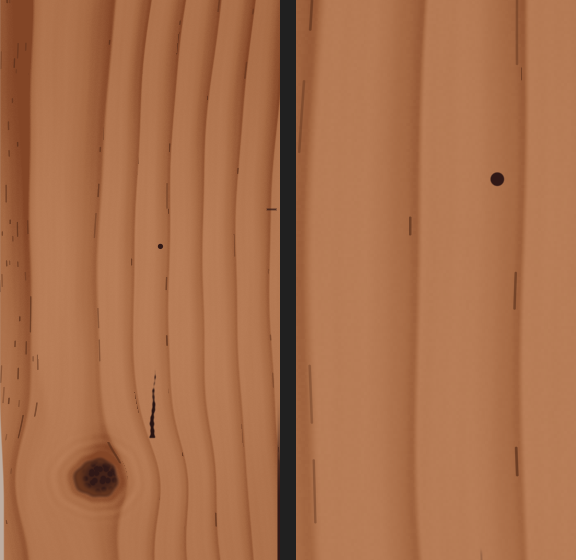
Left: the whole. Right: its middle third, enlarged.
Write a WebGL 2 fragment shader that draws this texture.

```glsl
#version 300 es
precision highp float;
// Varnished softwood board: growth rings run upward and swerve around a knot.
// A warped ring coordinate sets a tone, which is mapped through a colour ramp;
// pores, knot, nail hole and a ragged crack are distance functions on top.
#define RING_WIDTH 0.122
#define RING_CONTRAST 0.50
#define BEND 0.065
#define KNOT_CENTER vec2(0.345, 0.292)
#define KNOT_RADII vec2(0.083, 0.072)
#define KNOT_PUSH 0.15
#define PORE_GRID vec2(72.0, 8.0)
#define PORE_DENSITY 0.34
#define PALE vec3(0.725, 0.495, 0.345)
#define AMBER vec3(0.645, 0.410, 0.262)
#define RUST vec3(0.510, 0.270, 0.150)
#define CHAR vec3(0.190, 0.095, 0.085)

uniform vec2 u_resolution;
out vec4 fragColor;

vec2 hash2(vec2 p) {
    vec3 q = fract(p.xyx * vec3(0.1031, 0.1030, 0.0973));
    q += dot(q, q.yzx + 33.33);
    return fract((q.xx + q.yz) * q.zy);
}

// Distance to the nearest scattered point
float cellular(vec2 p) {
    vec2 id = floor(p);
    float nearest = 2.0;
    for (int j = -1; j <= 1; j++)
        for (int i = -1; i <= 1; i++) {
            vec2 cell = id + vec2(i, j);
            nearest = min(nearest, length(cell + hash2(cell) - p));
        }
    return nearest;
}

float bump(float x, float width) {
    return exp(-x * x / (width * width));
}

// Horizontal position along the rings, bent and pushed aside by the knot
float ringCoord(vec2 p) {
    vec2 d = p - KNOT_CENTER;
    float bend = BEND * (p.y - 1.0) * (p.y - 1.0) * smoothstep(0.08, 0.36, p.x);
    float push = KNOT_PUSH * d.x / (length(d) + 0.1) * bump(d.y, 0.2) * bump(d.x, 0.32);
    float wave = 0.004 * sin(p.y * 5.0 + p.x * 9.0) + 0.002 * sin(p.y * 13.0 - p.x * 17.0);
    return p.x - bend - push + wave;
}

// Short dark dashes along the grain, at most one per cell
float pores(vec2 q, float density, float px) {
    vec2 id = floor(q * PORE_GRID);
    float ink = 0.0;
    for (int j = -1; j <= 1; j++) {
        vec2 cell = id + vec2(0.0, j);
        vec2 h = hash2(cell + 7.0), k = hash2(cell + 91.0);
        vec2 d = abs(q - (cell + vec2(0.25 + 0.5 * h.x, h.y)) / PORE_GRID);
        float halfLength = mix(0.04, 0.36, k.x * k.x) / PORE_GRID.y;
        float dist = length(vec2(d.x, max(d.y - halfLength, 0.0)));
        float dash = 1.0 - smoothstep(0.0006, 0.0012 + px, dist);
        ink = max(ink, dash * step(k.y, density) * (0.4 + 0.6 * h.x));
    }
    return ink;
}

void main() {
    vec2 p = gl_FragCoord.xy / u_resolution * vec2(1.0, 2.0);
    float px = 1.0 / u_resolution.x;
    float u = ringCoord(p);

    // Rings: slow darkening to the right, then a crisp return to pale
    float phase = (u - 0.36) / RING_WIDTH;
    phase *= phase < 0.0 ? 0.5 : 1.0;
    float f = fract(phase);
    float upper = smoothstep(0.2, 1.9, p.y);
    float late = pow(smoothstep(mix(0.5, 0.25, upper), 0.93, f), 1.5);
    late *= 1.0 - smoothstep(0.94, 1.0, f);
    float edgeLine = bump(f - 0.93, 0.05);
    float leftEdge = 0.12 + 0.07 * bump(p.y - 0.42, 0.2);
    float leftBand = 1.0 - smoothstep(leftEdge - 0.02, leftEdge + 0.02, u);

    // Tone: rings, broad light falloff, fine fibres
    float tone = 0.06 + RING_CONTRAST * mix(0.7, 1.1, upper) * late + 0.10 * edgeLine;
    tone += leftBand * mix(0.10, 0.34, smoothstep(0.3, 1.3, p.y));
    tone += 0.24 * smoothstep(1.0, 2.0, p.y) + 0.17 * (1.0 - smoothstep(0.0, 0.8, p.y));
    tone += 0.10 * smoothstep(0.75, 1.0, p.x);
    tone += 0.020 * sin(u * 210.0 + 2.0 * sin(p.y * 4.0)) * sin(u * 87.0 + p.y * 3.0);
    tone += 0.05 * (cellular(vec2(u * 22.0, p.y * 3.0)) - 0.45);
    tone += 0.04 * (hash2(floor(p * 256.0)).x - 0.5);

    // Swirl and flame of dark wood around the knot
    vec2 d = p - KNOT_CENTER;
    float angle = atan(d.y, d.x);
    float r = length(d / KNOT_RADII) + 0.05 * sin(angle * 3.0 + 1.0) + 0.025 * sin(angle * 8.0);
    tone += 0.34 * bump(r - 1.05, 0.35) + 0.09 * sin(r * 13.0) * bump(r - 1.4, 0.7);
    float flame = smoothstep(0.03, 0.08, d.y) * (1.0 - smoothstep(0.08, 0.22, d.y));
    tone += 0.4 * flame * bump(d.x - 0.02, 0.055);
    tone = clamp(tone, 0.0, 1.0);
    vec3 color = mix(PALE, AMBER, min(tone * 2.0, 1.0));
    color = mix(color, RUST, max(tone * 2.0 - 1.0, 0.0));

    // Pores gather in the left band and the late wood
    float density = PORE_DENSITY * max(leftBand * smoothstep(0.0, 0.4, p.y), 0.9 * edgeLine);
    color = mix(color, RUST * 0.65, 0.7 * pores(vec2(u, p.y), density, px));

    // Knot body: brown crescent, mottled dark core
    float mottle = smoothstep(0.2, 0.65, cellular(p * 45.0));
    float core = 1.0 - smoothstep(0.45, 0.95, length((d - vec2(0.012, 0.006)) / KNOT_RADII));
    vec3 knotColor = mix(RUST * 0.78, CHAR, clamp(core * (1.15 - 0.5 * mottle) + 0.5 * bump(r - 0.95, 0.1), 0.0, 1.0));
    color = mix(color, knotColor, 1.0 - smoothstep(0.82, 1.06, r));

    // Ragged crack, wider toward its foot
    float along = (p.y - 0.437) / 0.235;
    float ragged = 0.5 + 0.5 * sin(p.y * 190.0) * sin(p.y * 73.0 + 1.0);
    float width = mix(0.010, 0.0015, clamp(along, 0.0, 1.0)) * mix(0.55, 1.0, ragged);
    float side = abs(p.x - 0.542 - 0.011 * along - 0.002 * sin(p.y * 60.0));
    float crack = 1.0 - smoothstep(width - px, width + px, side);
    crack *= smoothstep(-0.02, 0.01, along) * (1.0 - smoothstep(0.95, 1.05, along));
    color = mix(color, CHAR * 0.8, crack * mix(1.0, ragged, smoothstep(0.5, 0.8, along)));

    // Nail hole, side nick, and the board's lower edges
    float hole = length(p - vec2(0.573, 1.12));
    color = mix(color, CHAR, 1.0 - smoothstep(0.007, 0.008 + px, hole));
    vec2 nick = abs(p - vec2(0.97, 1.252));
    color = mix(color, CHAR, 0.75 * (1.0 - smoothstep(0.001, 0.002 + px, max(nick.x - 0.014, nick.y))));
    float low = 1.0 - smoothstep(0.2, 0.6, p.y);
    color = mix(color, vec3(0.74, 0.67, 0.62), 1.0 - smoothstep(-px, px, p.x - 0.014 * low));
    color = mix(color, CHAR, low * smoothstep(0.988, 0.994, p.x));
    fragColor = vec4(color, 1.0);
}
```
